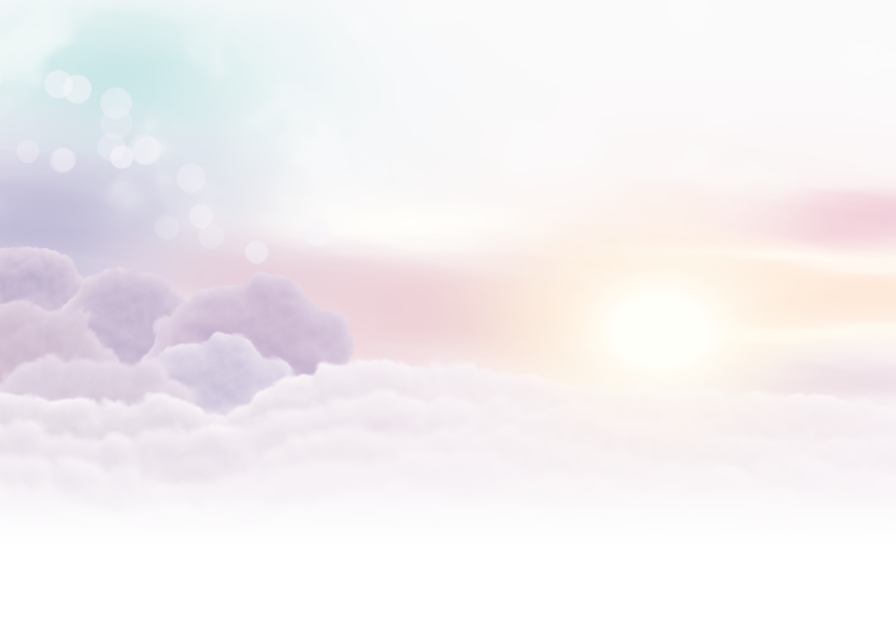
This background is drawn by a WebGL 1 fragment shader. Its source:

```glsl
precision highp float;
// Pastel sunrise over a sea of billowing clouds, with soft bokeh on the left.
uniform vec2 u_resolution;

const vec2 SUN = vec2(1.055, 0.472);

vec2 hash2(vec2 p) {
  p = vec2(dot(p, vec2(127.1, 311.7)), dot(p, vec2(269.5, 183.3)));
  return fract(sin(p) * 43758.5);
}

float gradientNoise(vec2 p) {
  vec2 i = floor(p), f = fract(p);
  vec2 w = f * f * f * (f * (f * 6.0 - 15.0) + 10.0);
  vec2 e = vec2(1.0, 0.0);
  float a = dot(hash2(i) * 2.0 - 1.0, f);
  float b = dot(hash2(i + e) * 2.0 - 1.0, f - e);
  float c = dot(hash2(i + e.yx) * 2.0 - 1.0, f - e.yx);
  float d = dot(hash2(i + 1.0) * 2.0 - 1.0, f - 1.0);
  return mix(mix(a, b, w.x), mix(c, d, w.x), w.y);
}

float fbm(vec2 p) {
  float sum = 0.0, amp = 0.6;
  for (int i = 0; i < 4; i++) {
    sum += amp * gradientNoise(p);
    p = p * 2.03 + 7.1;
    amp *= 0.5;
  }
  return sum;
}

// Rounded lumps separated by sharp creases
float billow(vec2 p) {
  float sum = 0.0, amp = 1.0;
  for (int i = 0; i < 4; i++) {
    sum += amp * abs(gradientNoise(p));
    p = mat2(1.6, 1.2, -1.2, 1.6) * p + 3.7;
    amp *= 0.5;
  }
  return sum;
}

float glow(vec2 p, vec2 center, vec2 radius) {
  vec2 q = (p - center) / radius;
  return exp(-dot(q, q));
}

float mound(vec2 p, vec2 center, vec2 radius) {
  return (1.0 - length((p - center) / radius)) * min(radius.x, radius.y);
}

// Lays one cloud over the scene; inside is the depth below its outline
vec3 addCloud(vec3 under, vec2 p, float inside, float scale, float softness, vec3 lit, vec3 shade) {
  vec2 q = p * scale;
  float lumps = billow(q);
  float relief = lumps - billow(q + vec2(0.07, 0.15));
  float depth = inside + (lumps - 0.36) * 0.42 / scale;
  float light = 0.3 + 0.75 * relief + 0.65 * exp(-max(depth, 0.0) * 48.0);
  vec3 color = mix(shade, lit, clamp(light, 0.0, 1.0));
  return mix(under, color, smoothstep(-softness, softness, depth));
}

vec3 skyColor(vec2 p) {
  float mist = fbm(p * 5.0);
  float streak = fbm(p * vec2(2.5, 19.0) + vec2(0.0, p.x * 2.0));
  vec2 w = p + vec2(mist, streak) * vec2(0.09, 0.05);
  vec3 c = vec3(0.983, 0.98, 0.984);
  c = mix(c, vec3(0.92, 0.955, 0.96), 0.75 * glow(w, vec2(0.36, 0.82), vec2(0.28, 0.20)));
  c = mix(c, vec3(0.77, 0.90, 0.90), 0.85 * glow(w, vec2(0.17, 0.88), vec2(0.21, 0.11)));
  c = mix(c, vec3(0.75, 0.73, 0.84), 0.95 * glow(w, vec2(0.05, 0.64), vec2(0.30, 0.13)));
  c = mix(c, vec3(0.88, 0.80, 0.86), 0.80 * glow(w, vec2(0.40, 0.56), vec2(0.20, 0.065)));
  c = mix(c, vec3(0.92, 0.80, 0.83), 0.92 * glow(w, vec2(0.68, 0.50), vec2(0.34, 0.105)));
  c = mix(c, vec3(0.99, 0.91, 0.91), 0.55 * glow(w, vec2(1.16, 0.64), vec2(0.40, 0.13)));
  c = mix(c, vec3(1.0, 0.91, 0.80), 0.85 * glow(w, vec2(1.02, 0.49), vec2(0.22, 0.12)));
  c = mix(c, vec3(1.0, 0.90, 0.82), 0.80 * glow(w, vec2(1.36, 0.53), vec2(0.25, 0.07)));
  c = mix(c, vec3(0.94, 0.79, 0.84), 0.85 * glow(w, vec2(1.40, 0.65), vec2(0.18, 0.035)));
  c = mix(c, vec3(0.92, 0.85, 0.89), 0.80 * glow(w, vec2(1.36, 0.39), vec2(0.22, 0.035)));
  // Bright horizontal veils
  c = mix(c, vec3(1.0, 0.995, 0.98), glow(w, vec2(0.66, 0.645), vec2(0.24, 0.045)));
  c = mix(c, vec3(1.0, 0.99, 0.97), 0.85 * glow(w, vec2(1.28, 0.585), vec2(0.25, 0.014)));
  c = mix(c, vec3(1.0, 0.99, 0.95), 0.85 * glow(w, vec2(1.30, 0.465), vec2(0.28, 0.014)));
  float veil = smoothstep(0.02, 0.3, mist) * smoothstep(0.60, 0.75, p.y);
  return mix(c, vec3(0.985), 0.6 * veil);
}

vec3 addBokeh(vec3 c, vec2 p) {
  for (int i = 0; i < 18; i++) {
    float n = float(i);
    vec2 h = hash2(vec2(n, 4.0));
    float along = n / 17.0;
    vec2 center = vec2(0.01 + 0.42 * along, 0.87 - 0.23 * along) + (h - 0.5) * vec2(0.18, 0.15);
    float r = 0.019 + 0.008 * h.y;
    float disc = 1.0 - smoothstep(r - 0.003, r + 0.001, length(p - center));
    c = mix(c, vec3(0.97, 0.96, 0.98), disc * (0.2 + 0.4 * h.x));
  }
  return c;
}

void main() {
  vec2 p = gl_FragCoord.xy / u_resolution.y;
  vec3 c = addBokeh(skyColor(p), p);

  // Lavender towers, back to front
  vec3 lilac = vec3(0.91, 0.86, 0.91), violet = vec3(0.73, 0.68, 0.79);
  c = addCloud(c, p, mound(p, vec2(0.03, 0.46), vec2(0.14, 0.155)), 13.0, 0.003, lilac, violet);
  c = addCloud(c, p, mound(p, vec2(0.20, 0.44), vec2(0.12, 0.14)), 12.0, 0.003, lilac, violet);
  c = addCloud(c, p, mound(p, vec2(0.40, 0.42), vec2(0.17, 0.135)), 10.0, 0.003, lilac, vec3(0.77, 0.69, 0.80));
  c = addCloud(c, p, mound(p, vec2(0.03, 0.39), vec2(0.17, 0.13)), 9.0, 0.005, lilac, vec3(0.78, 0.71, 0.79));
  c = addCloud(c, p, mound(p, vec2(0.34, 0.39), vec2(0.125, 0.07)), 12.0, 0.004, vec3(0.93, 0.90, 0.94), vec3(0.78, 0.74, 0.84));
  c = addCloud(c, p, mound(p, vec2(0.13, 0.35), vec2(0.18, 0.085)), 10.0, 0.007, vec3(0.92, 0.88, 0.92), vec3(0.82, 0.77, 0.84));

  // Layered cloud sea, paler toward the right and the front
  float shore = 0.43 - 0.09 * (p.x - 0.57) - 0.10 * (1.0 - smoothstep(0.32, 0.58, p.x));
  vec3 seaShade = mix(vec3(0.86, 0.82, 0.87), vec3(0.95, 0.91, 0.93), smoothstep(0.1, 1.0, p.x));
  for (int i = 0; i < 5; i++) {
    float n = float(i);
    float ridge = shore - 0.052 * n + 0.05 * gradientNoise(vec2(p.x * 3.5 + n * 5.3, n));
    vec3 shade = mix(seaShade, vec3(0.95, 0.94, 0.955), n * 0.18);
    c = addCloud(c, p + n * 0.7, ridge - p.y, 10.0 - n, 0.006 + 0.005 * n, vec3(0.98, 0.96, 0.975), shade);
  }

  // Sun bloom and faint rays
  vec2 d = p - SUN;
  float rays = 0.5 + 0.5 * gradientNoise(vec2(atan(d.y, d.x) * 7.0, 2.0));
  c = mix(c, vec3(1.0, 0.95, 0.85), 0.5 * glow(p, SUN, vec2(0.20, 0.15)));
  c = mix(c, vec3(1.0, 0.98, 0.95), 0.5 * rays * glow(p, SUN, vec2(0.27, 0.23)));
  c = mix(c, vec3(1.0, 1.0, 0.98), min(1.0, 1.35 * glow(p, SUN, vec2(0.12, 0.09))));

  // White haze at the bottom
  c = mix(vec3(1.0), c, smoothstep(0.11, 0.29, p.y));
  gl_FragColor = vec4(clamp(c, 0.0, 1.0), 1.0);
}
```
